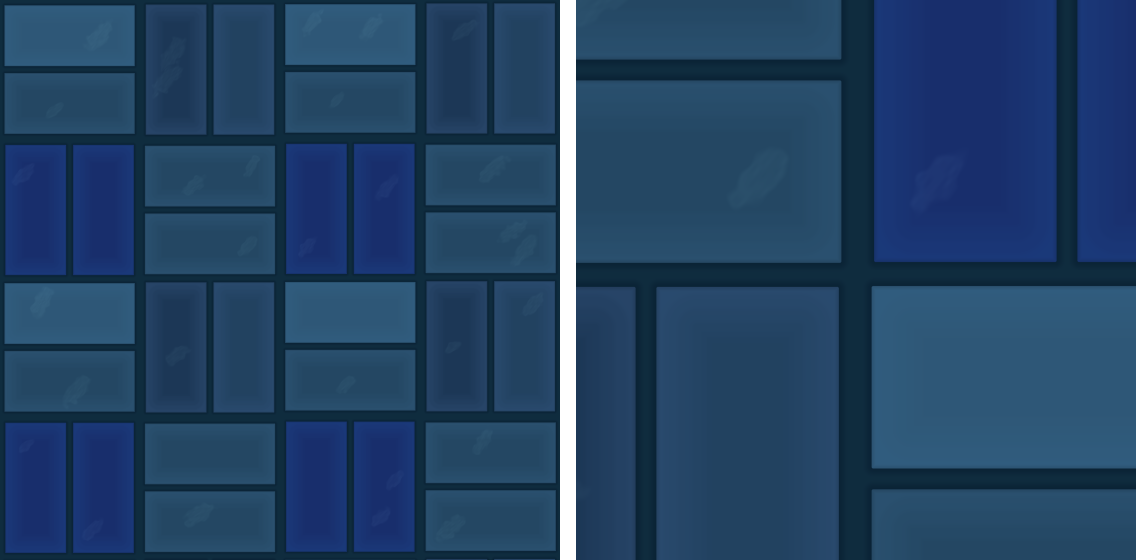
Left, the full canvas; right, a detail of the centre.
This pattern is drawn by a Shadertoy shader. Its source:

```glsl
#define PERIOD vec2(0.5013, 0.4961)   // size of a two by two block of cells
#define CELL 0.2507                   // step between cells in a block
#define CENTRE 0.1243                 // middle of the first cell
#define PAIR_OFFSET 0.0605            // brick axis to cell middle
#define BRICK_HALF vec2(0.1163, 0.0543)
#define COLUMN_RISE 0.0020            // lift of each block column
#define BEVEL 0.034
#define WEAR_CHANCE 0.26
#define MORTAR vec3(0.060, 0.172, 0.245)
#define SHADOW vec3(0.040, 0.138, 0.210)

float hash(vec2 p) {
    return fract(sin(dot(p, vec2(127.1, 311.7))) * 43758.55);
}

float noise(vec2 p) {
    vec2 i = floor(p), f = fract(p);
    f = f * f * (3.0 - 2.0 * f);
    return mix(mix(hash(i), hash(i + vec2(1, 0)), f.x),
               mix(hash(i + vec2(0, 1)), hash(i + vec2(1, 1)), f.x), f.y);
}

float roundBox(vec2 p, vec2 halfSize, float radius) {
    vec2 d = abs(p) - halfSize + radius;
    return length(max(d, 0.0)) + min(max(d.x, d.y), 0.0) - radius;
}

// Soft terraces from 0 to 1
float terrace(float x, float levels) {
    float s = x * levels;
    return (floor(s) + smoothstep(0.3, 0.7, fract(s))) / levels;
}

// Face and rim colours by cell within the block and brick within the pair
void brickColours(vec2 cell, float second, out vec3 face, out vec3 rim) {
    vec3 slate = vec3(0.140, 0.278, 0.388);
    vec3 slateRim = vec3(0.165, 0.315, 0.435);
    if (cell.x < 0.5 && cell.y < 0.5) {
        face = mix(vec3(0.182, 0.342, 0.465), slate, second);
        rim = mix(vec3(0.190, 0.362, 0.495), slateRim, second);
    } else if (cell.y < 0.5) {
        face = mix(vec3(0.110, 0.217, 0.338), vec3(0.132, 0.257, 0.378), second);
        rim = mix(vec3(0.152, 0.268, 0.405), vec3(0.162, 0.290, 0.430), second);
    } else if (cell.x < 0.5) {
        face = vec3(0.095, 0.182, 0.425);
        rim = vec3(0.103, 0.222, 0.475);
    } else {
        face = slate;
        rim = slateRim;
    }
}

// Scuffed slanted ovals on a few bricks
float wear(vec2 p, vec2 brick) {
    float amount = 0.0;
    for (float i = 0.0; i < 3.0; i++) {
        vec2 seed = brick + 31.7 * i;
        float present = step(hash(seed), WEAR_CHANCE);
        vec2 spot = vec2(hash(seed + 1.3), hash(seed + 2.9)) - 0.5;
        float angle = mix(0.55, 1.1, hash(seed + 4.1));
        float size = mix(0.018, 0.040, hash(seed + 5.7));
        vec2 r = p - spot * BRICK_HALF * vec2(1.3, 0.8);
        r = mat2(cos(angle), sin(angle), -sin(angle), cos(angle)) * r;
        float oval = length(r / vec2(size, size * 0.45));
        oval += 0.5 * (noise(r * 130.0 + seed) - 0.5);
        float grain = mix(0.5, 1.0, noise(r * vec2(140.0, 420.0) + seed));
        amount = max(amount, present * grain * (1.0 - smoothstep(0.7, 1.05, oval)));
    }
    return amount;
}

void mainImage(out vec4 fragColor, in vec2 fragCoord) {
    vec2 uv = fragCoord / iResolution.xy;
    uv.y = 1.0 - uv.y;
    float pixel = 1.0 / iResolution.y;

    // Block, cell and brick lookup
    float column = floor(uv.x / PERIOD.x);
    uv.y += COLUMN_RISE * column;
    vec2 block = vec2(column, floor(uv.y / PERIOD.y));
    vec2 local = uv - block * PERIOD;
    vec2 cell = step(vec2(CELL), local);
    vec2 p = local - CENTRE - CELL * cell;
    if (cell.x != cell.y) p = p.yx;
    float second = step(0.0, p.y);
    p.y -= PAIR_OFFSET * (2.0 * second - 1.0);
    vec2 brick = 2.0 * block + cell + vec2(0.0, 17.0 * second);

    // Brick face with stepped bevel and scuffs
    float edge = roundBox(p, BRICK_HALF, 0.001);
    float inset = -roundBox(p, BRICK_HALF, 0.024);
    vec3 face, rim;
    brickColours(cell, second, face, rim);
    float ramp = clamp(inset / BEVEL, 0.0, 1.0);
    vec3 colour = mix(rim, face, mix(ramp, terrace(ramp, 4.0), 0.6));
    colour += 0.035 * wear(p, brick) * vec3(0.8, 1.0, 0.9);
    colour *= mix(0.9, 1.0, smoothstep(0.0, 0.003, -edge));

    // Mortar, darker beside the bricks
    vec3 joint = mix(SHADOW, MORTAR, smoothstep(0.0, 0.006, edge));
    colour = mix(colour, joint, smoothstep(-0.7 * pixel, 0.7 * pixel, edge));
    fragColor = vec4(colour, 1.0);
}
```
